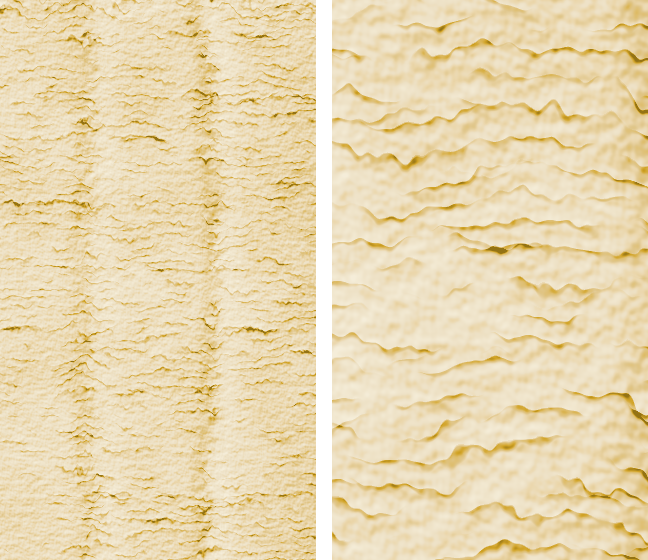
Left, the full canvas; right, a detail of the centre.
This texture is drawn by a WebGL 1 fragment shader. Its source:

```glsl
precision highp float;
// Scraped, creamy surface: rows of ragged horizontal ledges with golden
// shadows under each lip, crossed by two crumbly vertical seams. Ledges are
// a warped row pattern at several scales; the body is lit gradient noise.
uniform vec2 u_resolution;

const vec3 CREVICE = vec3(0.58, 0.45, 0.08);
const vec3 GOLD    = vec3(0.82, 0.64, 0.15);
const vec3 HONEY   = vec3(0.87, 0.74, 0.42);
const vec3 BUTTER  = vec3(0.88, 0.78, 0.55);
const vec3 CREAM   = vec3(0.92, 0.84, 0.67);
const vec3 PALE    = vec3(0.93, 0.88, 0.77);
const vec3 GLINT   = vec3(0.96, 0.93, 0.85);

vec2 hashGradient(vec2 cell) {
  float h = fract(sin(dot(cell, vec2(127.1, 311.7))) * 43758.545);
  return vec2(cos(6.2832 * h), sin(6.2832 * h));
}

// Gradient noise, about -1 to 1.
float noise(vec2 p) {
  vec2 i = floor(p), f = fract(p);
  vec2 u = f * f * f * (f * (f * 6.0 - 15.0) + 10.0);
  float a = dot(hashGradient(i), f);
  float b = dot(hashGradient(i + vec2(1.0, 0.0)), f - vec2(1.0, 0.0));
  float c = dot(hashGradient(i + vec2(0.0, 1.0)), f - vec2(0.0, 1.0));
  float d = dot(hashGradient(i + 1.0), f - 1.0);
  return 1.4 * mix(mix(a, b, u.x), mix(c, d, u.x), u.y);
}

// Height of the lumpy body; rough areas get larger crumbs.
float bodyHeight(vec2 p, float rough) {
  return 0.42 * noise(p * vec2(30.0, 48.0))
       + 0.30 * noise(p * vec2(75.0, 95.0) + 7.3)
       + 0.17 * noise(p * 150.0 + 3.1)
       + 0.90 * rough * noise(p * vec2(36.0, 34.0) + 19.0);
}

// Bends the rows: broad waves, then ragged teeth.
float rowWarp(vec2 p, float seed) {
  return 0.026 * noise(p * vec2(7.0, 6.0) + seed)
       + 0.011 * noise(p * vec2(22.0, 15.0) + seed)
       + 0.0055 * noise(p * vec2(65.0, 36.0) + seed);
}

// How far a row's ledge is open at x, from 0 to 1.
float ledgeOpening(float x, float row, float along, float limit, float seed) {
  vec2 q = vec2(x * along + row * 5.31, row * 1.37 + seed + 0.4);
  float n = noise(q) + 0.35 * noise(q * vec2(3.3, 1.0) + 5.7);
  return smoothstep(limit, limit + 0.6, n);
}

// Shadow under overhanging lips, minus a thin light line on the lips.
float ledges(vec2 p, float warp, float rows, float thick, float along,
             float limit, float seed, float pixel) {
  float v = (p.y + warp * rowWarp(p, seed)) * rows;
  float row = floor(v);
  float below = (1.0 - fract(v)) / rows;
  float above = fract(v) / rows;
  float open = ledgeOpening(p.x, row, along, limit, seed);
  float lip = ledgeOpening(p.x, row - 1.0, along, limit, seed);
  float ragged = 0.85 + 0.8 * noise(p * vec2(60.0, 35.0) + seed);
  float w = thick * (0.3 + 0.7 * open) * max(ragged, 0.2) + pixel;
  float core = smoothstep(0.0, 1.2 * pixel, below)
             * (1.0 - smoothstep(0.3 * w, w, below));
  float soft = 0.30 * exp(-below / (1.3 * thick));
  float light = 0.28 * lip * exp(-above / (0.6 * thick));
  return open * (core + soft) - light;
}

// Signed sideways distance to a wandering vertical seam.
float seamOffset(vec2 p, float x, float bow, float seed) {
  float wander = 0.020 * noise(vec2(p.y * 5.0, seed))
               + 0.022 * noise(vec2(p.y * 19.0, seed + 4.4))
               + 0.008 * noise(p * 55.0 + seed);
  return p.x - x - bow * sin(p.y * 1.77) - wander;
}

float bell(float x, float width) {
  return exp(-x * x / (width * width));
}

vec3 creamRamp(float tone) {
  vec3 c = mix(CREVICE, GOLD, clamp(tone * 5.0, 0.0, 1.0));
  c = mix(c, HONEY, clamp(tone * 5.0 - 1.0, 0.0, 1.0));
  c = mix(c, BUTTER, clamp(tone * 5.0 - 2.0, 0.0, 1.0));
  c = mix(c, CREAM, clamp(tone * 5.0 - 3.0, 0.0, 1.0));
  c = mix(c, PALE, clamp(tone * 5.0 - 4.0, 0.0, 1.0));
  return mix(c, GLINT, clamp(tone * 2.5 - 2.5, 0.0, 1.0));
}

void main() {
  vec2 p = gl_FragCoord.xy / u_resolution.x;
  float pixel = 1.0 / u_resolution.x;
  float top = u_resolution.y / u_resolution.x;

  // Zones: crumbly seams and top edge, calm smoothed patches.
  float leftSeam = seamOffset(p, 0.28, 0.0, 2.6);
  float rightSeam = seamOffset(p, 0.64, 0.045, 8.7);
  float rough = max(0.8 * bell(leftSeam, 0.045), bell(rightSeam, 0.035));
  rough = max(rough, 0.8 * smoothstep(top - 0.11, top - 0.02, p.y));
  float calm = (1.0 - smoothstep(0.08, 0.28, p.x))
             * (1.0 - smoothstep(0.35, 0.70, p.y));
  float shift = 0.3 * noise(p * vec2(3.0, 4.0) + 31.0) + 0.4 * calm - 0.2 * rough;
  float warp = 1.0 + 0.7 * rough;

  // Body lit from above and slightly left, with broad shading.
  vec2 toLight = vec2(-0.003, 0.006);
  float lit = bodyHeight(p, rough) - bodyHeight(p + toLight, rough);
  float tone = 0.95 + 0.65 * lit + 0.12 * noise(p * vec2(2.5, 3.0) + 12.0)
             + 0.09 * noise(p * vec2(8.0, 11.0) + 41.0);
  tone -= 0.13 * smoothstep(0.72, 1.0, p.x);
  tone += 0.12 * bell(leftSeam - 0.055, 0.045) - 0.15 * bell(leftSeam + 0.02, 0.035);
  tone += 0.16 * bell(rightSeam - 0.05, 0.045) - 0.24 * bell(rightSeam + 0.015, 0.03);

  // Fine, medium and rare deep ledges, then short crumbs along the seams.
  tone -= 0.52 * ledges(p, warp, 34.0, 0.0085, 11.0, -0.30 + shift, 1.7, pixel);
  tone -= 0.62 * ledges(p, warp, 15.0, 0.013, 8.0, 0.08 + shift, 23.2, pixel);
  tone -= 0.95 * ledges(p, warp, 6.0, 0.019, 5.5, 0.34 + 0.5 * shift, 47.9, pixel);
  tone -= 0.60 * ledges(p, warp, 20.0, 0.015, 20.0, 0.9 - 0.8 * rough, 61.3, pixel);

  gl_FragColor = vec4(creamRamp(tone), 1.0);
}
```
